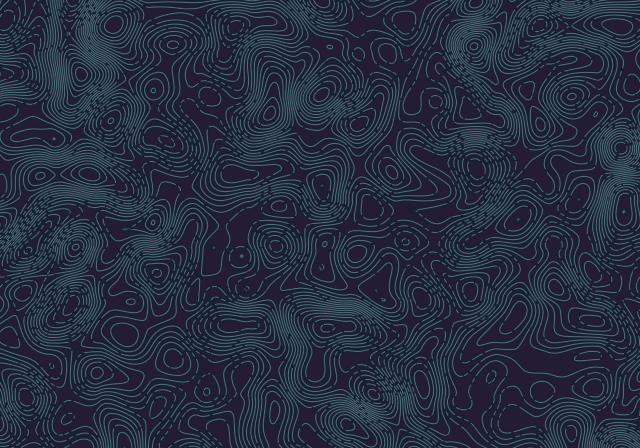
Reproduce this pattern procedurally as a Shadertoy shader.

```glsl
// Topographic contour lines: thin teal level curves of a smooth height field
// on dark violet. Gradient noise gives the hills, its slope keeps the stroke
// width constant, and hashed gaps break diagonal runs into short dashes.

#define HILLS 9.0          // noise cells per canvas height
#define LEVELS 14.8        // contour levels per unit of height
#define HALF_STROKE 0.001  // half the line width, in canvas heights
#define DASH_SLOTS 62.0    // dash slots per canvas height
#define GAP_HALF 0.19      // half the gap, as a share of a slot
#define GAP_CHANCE 0.75    // share of broken slots on diagonals
#define GROUND vec3(0.140, 0.110, 0.200)
#define HALO vec3(0.090, 0.120, 0.190)
#define LINE vec3(0.340, 0.475, 0.525)

float hash(vec2 p) {
    vec3 q = fract(p.xyx * 0.1031);
    q += dot(q, q.yzx + 33.33);
    return fract((q.x + q.y) * q.z);
}

// Dot product of a random unit direction at a lattice corner with the offset
float corner(vec2 cell, vec2 offset) {
    float angle = 6.2832 * hash(cell);
    return dot(vec2(cos(angle), sin(angle)), offset);
}

float gradientNoise(vec2 p) {
    vec2 cell = floor(p), f = p - cell;
    vec2 w = f * f * (3.0 - 2.0 * f);
    vec2 e = vec2(1.0, 0.0);
    float low = mix(corner(cell, f), corner(cell + e.xy, f - e.xy), w.x);
    float high = mix(corner(cell + e.yx, f - e.yx), corner(cell + e.xx, f - e.xx), w.x);
    return mix(low, high, w.y);
}

// Hills plus broad, rotated swells; relief varies from region to region
float terrain(vec2 pos) {
    vec2 p = pos * HILLS + 20.0;
    vec2 swell = mat2(0.8, 0.6, -0.6, 0.8) * p * 0.55 + 70.0;
    float relief = 1.0 + 0.6 * gradientNoise(p * 0.35 + 210.0);
    return LEVELS * relief * (gradientNoise(p) + 0.5 * gradientNoise(swell));
}

// 1 inside a gap, 0 on an unbroken stretch of the given level
float dashGap(vec2 pos, float level, vec2 slope, float pixel) {
    float lean = 2.0 * slope.x * slope.y / max(dot(slope, slope), 1e-4);
    float patches = smoothstep(-0.2, 0.25, gradientNoise(pos * HILLS * 0.6 + 140.0));
    float chance = GAP_CHANCE * smoothstep(0.25, 0.85, abs(lean)) * mix(0.2, 1.0, patches);

    // Slots run along the diagonal that the line follows
    float run = 0.7071 * (pos.x - sign(lean) * pos.y);
    float along = run * DASH_SLOTS + 9.0 * hash(vec2(level + 60.0, 7.0));
    float pick = hash(vec2(floor(along) + 80.0, level + 90.0));
    float soft = 0.55 * pixel * DASH_SLOTS;
    float inside = 1.0 - smoothstep(GAP_HALF - soft, GAP_HALF + soft, abs(fract(along) - 0.5));
    return inside * smoothstep(-0.04, 0.04, chance - pick - 0.04);
}

void mainImage(out vec4 fragColor, in vec2 fragCoord) {
    float pixel = 1.0 / iResolution.y;
    vec2 pos = fragCoord * pixel;

    // Height and slope of the field
    vec2 e = vec2(0.001, 0.0);
    float height = terrain(pos);
    vec2 slope = vec2(terrain(pos + e.xy) - terrain(pos - e.xy),
                      terrain(pos + e.yx) - terrain(pos - e.yx)) / (2.0 * e.x);

    // Distance to the nearest contour, in canvas heights
    float level = floor(height + 0.5);
    float dist = abs(height - level) / max(length(slope), 8.0);

    // Stroke with dashes, over a faint cool halo
    float edge = 0.78 * pixel;
    float stroke = 1.0 - smoothstep(HALF_STROKE - edge, HALF_STROKE + edge, dist);
    stroke *= 1.0 - dashGap(pos, level, slope, pixel);
    float halo = 1.0 - smoothstep(0.003, 0.0055, dist);

    vec3 color = mix(GROUND, HALO, halo);
    fragColor = vec4(mix(color, LINE, stroke), 1.0);
}
```
